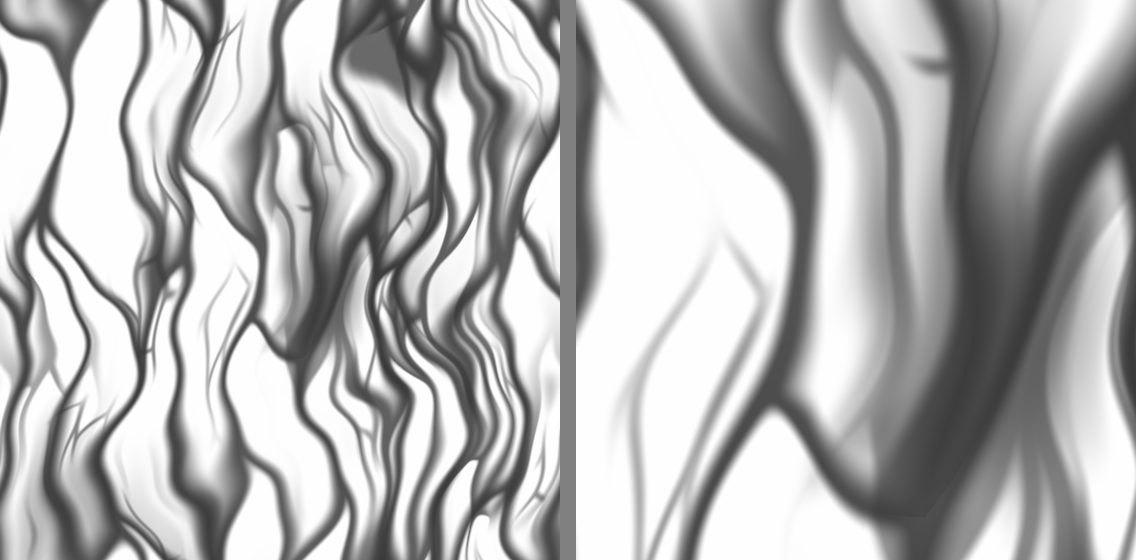
Left: the whole. Right: its middle third, enlarged.
Write a Shadertoy shader that draws this texture map.

```glsl
const float TAU = 6.2832;
const float PAPER = 0.995;
const float CREVICE = 0.22;

vec2 hash2(vec2 cell, float seed) {
    vec2 s = vec2(dot(cell, vec2(127.1, 311.7)), dot(cell, vec2(269.5, 183.3)));
    return fract(sin(s + seed * 17.3) * 43758.5);
}

// Smooth cellular noise in 0..1, wrapping over the unit square
float blobs(vec2 uv, vec2 cells, float seed) {
    vec2 p = uv * cells, base = floor(p);
    float total = 0.0, weights = 0.0;
    for (int j = -1; j <= 1; j++)
    for (int i = -1; i <= 1; i++) {
        vec2 cell = base + vec2(i, j);
        vec2 wrapped = mod(cell, cells);
        vec2 r = cell + 0.25 + 0.5 * hash2(wrapped, seed) - p;
        float w = max(0.0, 1.5 - dot(r, r));
        w *= w;
        total += w * hash2(wrapped, seed + 5.0).x;
        weights += w;
    }
    return total / weights;
}

vec2 toSite(vec2 p, vec2 cell, vec2 cells, float seed) {
    return cell + 0.06 + 0.88 * hash2(mod(cell, cells), seed) - p;
}

// x: rounded distance to the plate border in canvas units
// y: height above the plate centre in cell units
vec2 plates(vec2 uv, vec2 cells, float seed, float sharpness) {
    vec2 p = uv * cells, base = floor(p);
    vec2 nearest = vec2(9.0), home = base;
    for (int j = -2; j <= 2; j++)
    for (int i = -2; i <= 2; i++) {
        vec2 cell = base + vec2(i, j);
        vec2 r = toSite(p, cell, cells, seed);
        if (dot(r, r) < dot(nearest, nearest)) {
            nearest = r;
            home = cell;
        }
    }
    float sum = 0.0;
    for (int j = -2; j <= 2; j++)
    for (int i = -2; i <= 2; i++) {
        vec2 cell = base + vec2(i, j);
        vec2 r = toSite(p, cell, cells, seed);
        vec2 across = r - nearest;
        if (cell != home) {
            float d = 0.5 * dot(r + nearest, across) / length(across * cells);
            sum += exp(-sharpness * d);
        }
    }
    return vec2(-log(sum + 1e-9) / sharpness, -nearest.y);
}

// Meandering grain from layered sines with whole periods
vec2 meander(vec2 uv) {
    float x = 0.030 * sin(TAU * (2.0 * uv.y - uv.x) + 0.6)
            + 0.014 * sin(TAU * (3.0 * uv.y + 2.0 * uv.x) + 2.1)
            + 0.005 * sin(TAU * (7.0 * uv.y - 4.0 * uv.x) + 4.0);
    float y = 0.030 * sin(TAU * (3.0 * uv.x + uv.y) + 1.3)
            + 0.010 * sin(TAU * (8.0 * uv.x - 2.0 * uv.y));
    x += 0.022 * (blobs(uv, vec2(9.0, 8.0), 3.0) - 0.5);
    return uv + vec2(x, y);
}

// Crisp plate tops, soft shadowed lower ends
float lowerEnd(float height) {
    return 1.0 - smoothstep(-0.6, 0.25, height);
}

float crevice(float dist, float width) {
    return 1.0 - smoothstep(0.0, width, dist);
}

float cover(float a, float b) {
    return 1.0 - (1.0 - a) * (1.0 - b);
}

void mainImage(out vec4 fragColor, in vec2 fragCoord) {
    vec2 uv = fragCoord / iResolution.xy;
    vec2 grain = meander(uv);

    float streaks = blobs(grain, vec2(48.0, 7.0), 11.0) - 0.5;
    float patches = blobs(grain, vec2(8.0, 4.0), 21.0);

    // Main cracks between the long plates
    vec2 plate = plates(grain, vec2(9.0, 2.0), 1.0, 190.0);
    float soft = lowerEnd(plate.y);
    float width = mix(0.014, 0.040, soft) * mix(0.6, 1.4, patches);
    float shade = crevice(plate.x + 0.012 * streaks * soft, width);
    shade *= mix(0.78, 1.0, blobs(uv, vec2(10.0, 5.0), 8.0));

    // Shorter side cracks, fading in and out
    vec2 side = plates(grain, vec2(16.0, 3.0), 2.0, 300.0);
    float sideSoft = lowerEnd(side.y);
    float sideMask = smoothstep(0.40, 0.62, blobs(grain, vec2(7.0, 3.0), 31.0));
    float sideWidth = mix(0.007, 0.026, sideSoft);
    shade = cover(shade, 0.8 * sideMask * crevice(side.x + 0.008 * streaks, sideWidth));

    // Fine slits along the grain
    vec2 slit = plates(grain, vec2(26.0, 5.0), 4.0, 500.0);
    float slitMask = smoothstep(0.56, 0.76, blobs(grain, vec2(14.0, 7.0), 41.0));
    shade = cover(shade, 0.6 * slitMask * crevice(slit.x, 0.007));

    // Brushed grey haze and dark pockets
    float haze = soft * smoothstep(0.40, 0.85, patches + 0.6 * streaks);
    float pocket = smoothstep(0.68, 0.92, blobs(grain, vec2(11.0, 5.0), 51.0) + 0.2 * streaks);
    shade = cover(shade, cover(0.40 * haze, 0.75 * pocket));

    fragColor = vec4(vec3(mix(PAPER, CREVICE, shade)), 1.0);
}
```
